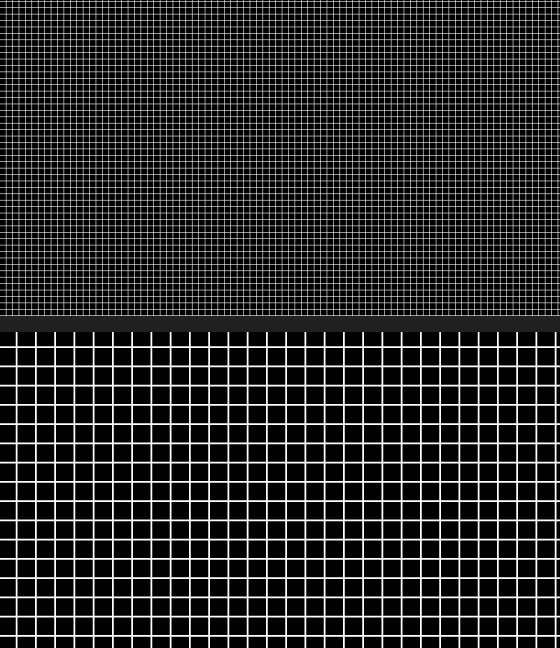
Top: the whole. Bottom: its middle third, enlarged.
A WebGL 2 fragment shader for this pattern:

```glsl
#version 300 es
precision highp float;
// Fine square grid of thin white lines on black.

uniform vec2 u_resolution;
out vec4 fragColor;

// Lengths are fractions of the canvas width.
const float COLUMNS = 87.2727;               // cells across the canvas
const float PITCH = 1.0 / COLUMNS;           // cell size, about 49.1 rows at 16:9
const float LINE_WIDTH = PITCH / 11.0;
const vec2 FIRST_LINE = vec2(-0.5, 0.5) * LINE_WIDTH;  // centre of the line nearest the origin
const vec3 BACKGROUND = vec3(0.004);
const vec3 LINE_COLOR = vec3(1.0);

// Share of a pixel-wide interval covered by the nearest line, per axis.
vec2 lineCoverage(vec2 p, float pixel) {
    vec2 cell = (p - FIRST_LINE) / PITCH;
    vec2 dist = abs(fract(cell + 0.5) - 0.5) * PITCH;
    vec2 overlap = 0.5 * (LINE_WIDTH + pixel) - dist;
    return clamp(overlap, 0.0, min(LINE_WIDTH, pixel)) / pixel;
}

void main() {
    float pixel = 1.0 / u_resolution.x;
    vec2 p = gl_FragCoord.xy * pixel;

    // Union of the vertical and horizontal lines.
    vec2 cover = lineCoverage(p, pixel);
    float grid = 1.0 - (1.0 - cover.x) * (1.0 - cover.y);

    fragColor = vec4(mix(BACKGROUND, LINE_COLOR, grid), 1.0);
}
```
